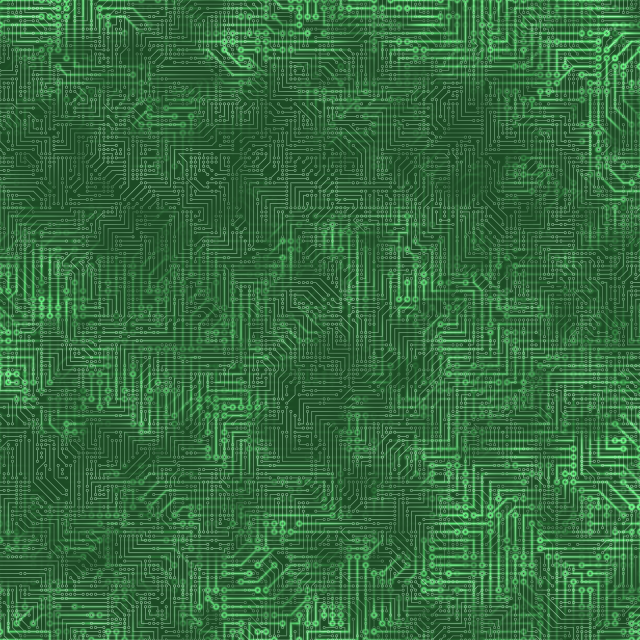
Write a WebGL 2 fragment shader that draws this pattern.

```glsl
#version 300 es
precision highp float;
// Green circuit board: a crisp net of thin pale traces, over blurred, larger
// glowing traces that fade in and out in patches. Each grid node steps to one
// neighbour; steps chain into bent parallel traces that end in ring pads.

uniform vec2 u_resolution;
out vec4 outColor;

const vec3 GROUND = vec3(0.110, 0.292, 0.140);
const vec3 GLOW = vec3(0.350, 0.840, 0.440);
const vec3 TRACE = vec3(0.580, 0.760, 0.620);

const float FINE_CELLS = 154.0;   // thin trace pitch, per canvas
const float GLOW_CELLS = 77.0;    // glowing trace pitch, per canvas
const float FINE_HALF_WIDTH = 0.085;
const float CORE_RADIUS = 0.145;  // blur of the glowing traces
const float HALO_RADIUS = 0.30;
const float HALO_STRENGTH = 0.13;
const float PAD_RADIUS = 0.26;
const float BREAK_CHANCE = 0.10;  // nodes where a trace is cut
const float BLOCK = 13.0;         // nodes per mirrored block
const vec2 BUNDLE = vec2(5.0, 11.0);

const vec2 STEPS[5] = vec2[5](vec2(1, 0), vec2(-1, 0), vec2(0, 1),
                              vec2(1, 1), vec2(-1, 1));

float hash(vec2 p) {
    return fract(sin(dot(p, vec2(127.1, 311.7))) * 43758.5453);
}

float noise(vec2 p) {
    vec2 i = floor(p), f = fract(p);
    f = f * f * (3.0 - 2.0 * f);
    return mix(mix(hash(i), hash(i + vec2(1, 0)), f.x),
               mix(hash(i + vec2(0, 1)), hash(i + vec2(1, 1)), f.x), f.y);
}

// Step that leaves a node; nodes of one diagonal bundle share it.
vec2 outgoing(vec2 node, float seed) {
    if (hash(node + seed * 1.37) < BREAK_CHANCE) return vec2(0);
    float row = floor(node.y / BLOCK);
    vec2 block = vec2(floor(node.x / BLOCK + hash(vec2(row, seed))), row);
    float side = hash(block + seed) < 0.5 ? -1.0 : 1.0;
    vec2 slanted = vec2(side * node.x + node.y, side * node.x - node.y);
    float pick = hash(floor(slanted / BUNDLE) + block * 17.0 + seed);
    if (pick < 0.44) return vec2(side, 0);
    if (pick < 0.83) return vec2(0, 1);
    // Diagonals use every other line, as they lie closer together.
    return mod(slanted.y, 2.0) < 0.5 ? vec2(side, 1) : vec2(0);
}

// First step that arrives at a node, so that traces never merge.
vec2 incoming(vec2 node, float seed) {
    for (int i = 0; i < 5; i++) {
        if (outgoing(node - STEPS[i], seed) == STEPS[i]) return STEPS[i];
    }
    return vec2(0);
}

float segmentDistance(vec2 p, vec2 a, vec2 b) {
    vec2 ab = b - a;
    return length(p - a - ab * clamp(dot(p - a, ab) / dot(ab, ab), 0.0, 1.0));
}

// Distance, in cells, to the nearest trace or pad ring.
float circuitDistance(vec2 p, float seed) {
    vec2 centre = round(p);
    float d = 1.0;
    bool arrives = false;
    for (int y = -1; y <= 1; y++) {
        for (int x = -1; x <= 1; x++) {
            vec2 node = centre + vec2(x, y);
            vec2 move = incoming(node, seed);
            if (move == vec2(0)) continue;
            d = min(d, segmentDistance(p, node - move, node));
            if (x == 0 && y == 0) arrives = true;
        }
    }
    // A pad sits where a trace begins or ends.
    vec2 next = outgoing(centre, seed);
    bool leaves = next != vec2(0) && incoming(centre + next, seed) == next;
    if (arrives != leaves) {
        float r = length(p - centre);
        d = min(max(d, PAD_RADIUS - r), abs(r - PAD_RADIUS));
    }
    return d;
}

// Soft light of the large traces, limited to cloudy patches.
float glowLayer(vec2 uv, float seed) {
    float cloud = 0.40 * noise(uv * 4.0 + seed) + 0.32 * noise(uv * 11.0 + seed)
                + 0.28 * noise(uv * 27.0 + seed);
    float patchLight = smoothstep(0.36, 0.80, cloud);
    float d = circuitDistance(uv * GLOW_CELLS + seed, seed);
    float core = exp(-d * d / (CORE_RADIUS * CORE_RADIUS));
    float halo = exp(-d * d / (HALO_RADIUS * HALO_RADIUS));
    return patchLight * (core + HALO_STRENGTH * halo);
}

// Box-filtered coverage of the thin traces.
float fineLayer(vec2 uv, float pixel) {
    float d = circuitDistance(uv * FINE_CELLS, 3.0);
    float blur = pixel * FINE_CELLS;
    return clamp(0.5 + (FINE_HALF_WIDTH - d) / blur, 0.0, 1.0)
         - clamp(0.5 - (FINE_HALF_WIDTH + d) / blur, 0.0, 1.0);
}

void main() {
    float pixel = 1.0 / min(u_resolution.x, u_resolution.y);
    vec2 uv = gl_FragCoord.xy * pixel;
    float glow = 0.90 * glowLayer(uv, 11.0) + 0.36 * glowLayer(uv, 29.0);
    vec3 color = mix(GROUND, GLOW, min(glow, 1.15));
    float strength = mix(0.40, 1.0, noise(uv * 24.0 + 5.0));
    color = mix(color, max(color, TRACE + 0.15 * glow),
                strength * fineLayer(uv, pixel));
    outColor = vec4(color, 1.0);
}
```
